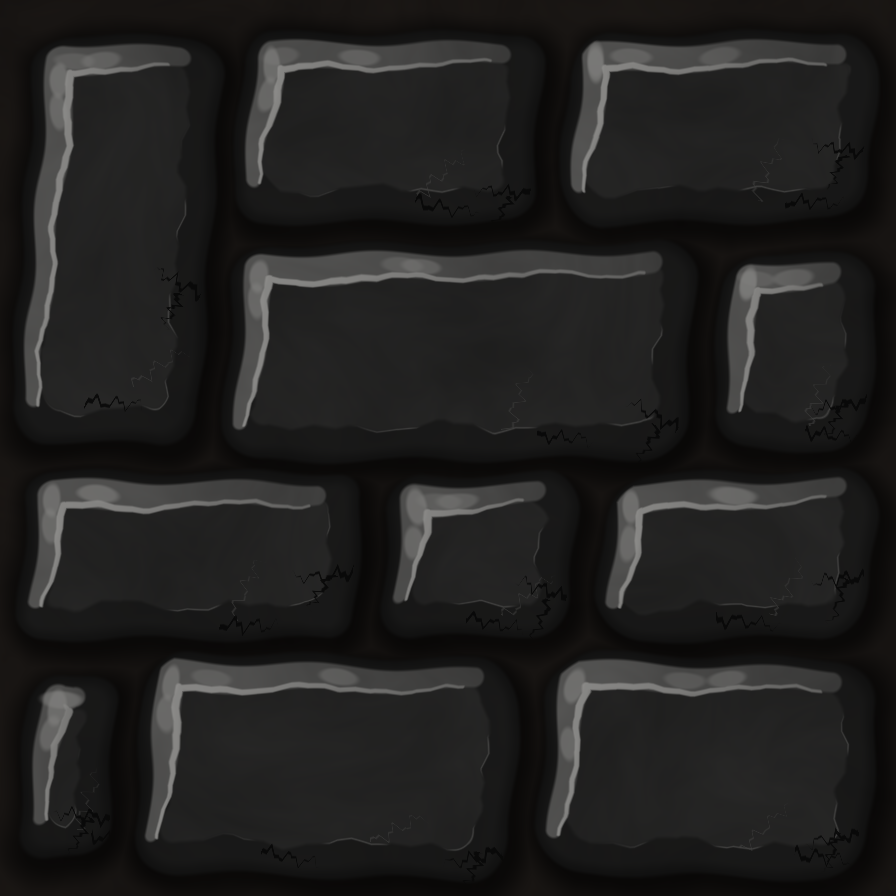
This texture is drawn by a three.js fragment shader. Its source:

```glsl
// Dark painted stone wall: rounded blocks with brushed top-left highlights and cracks.
#define MORTAR vec3(0.092, 0.080, 0.072)
#define STONE_TINT vec3(1.0, 0.995, 0.98)
#define SIDE_TONE 0.094
#define FACE_TONE 0.134
#define BAND_TONE 0.325
#define GLINT_TONE 0.57
#define CRACK_TONE 0.03
#define GAP vec2(0.015, 0.012)
#define BEVEL 0.034
#define EDGE 0.0022
#define SHADOW_REACH 0.035
varying vec2 vUv;

float hash(float n) { return fract(sin(n * 127.1 + 3.7) * 4375.85); }
float fill(float d, float soft) { return 1.0 - smoothstep(-soft, soft, d); }

// Layered, warped sines in about -1..1
float mottle(vec2 p) {
  float sum = 0.0, amp = 0.5;
  for (int i = 0; i < 5; i++) {
    p = mat2(0.8, -0.6, 0.6, 0.8) * p * 1.8 + 1.7;
    p += 0.6 * sin(p.yx * 0.9);
    sum += amp * sin(p.x) * sin(p.y);
    amp *= 0.68;
  }
  return sum;
}
// Broken zigzag for chipped edges and cracks
float jag(float t, float seed) {
  return abs(fract(t * 3.0 + seed) - 0.5) + 0.5 * abs(fract(t * 7.3 + seed * 5.0) - 0.5) - 0.375;
}
float roundBox(vec2 p, vec2 h, float r) {
  vec2 e = abs(p) - h + r;
  return length(max(e, 0.0)) + min(max(e.x, e.y), 0.0) - r;
}
float stroke(vec2 p, vec2 a, vec2 b, float ra, float rb) {
  vec2 ab = b - a;
  float t = clamp(dot(p - a, ab) / dot(ab, ab), 0.0, 1.0);
  return length(p - a - ab * t) - mix(ra, rb, t);
}
float crack(vec2 p, vec2 start, float angle, float len, float width, float seed) {
  vec2 dir = vec2(cos(angle), sin(angle)), q = p - start;
  float t = dot(q, dir) / len;
  float side = dot(q, vec2(-dir.y, dir.x)) - len * 0.35 * jag(t, seed);
  return fill(abs(side) - width * (1.0 - t), 0.0012) * step(0.0, t) * (1.0 - smoothstep(0.8, 1.0, t));
}
// Left, bottom, right, top: four rows of three, the top-left block two rows tall
vec4 blockBounds(float row, float col) {
  vec2 cuts = row < 1.0 ? vec2(0.14, 0.59) : row < 2.0 ? vec2(0.415, 0.655)
            : row < 3.0 ? vec2(0.24, 0.785) : vec2(0.25, 0.615);
  vec2 span = row < 1.0 ? vec2(0.01, 0.28) : row < 2.0 ? vec2(0.275, 0.485)
            : row < 3.0 ? vec2(0.475, 0.74) : vec2(0.74, 0.975);
  if (row > 2.5 && col < 0.5) span.x = 0.49;
  float left = col < 0.5 ? 0.01 : col < 1.5 ? cuts.x : cuts.y;
  float right = col < 0.5 ? cuts.x : col < 1.5 ? cuts.y : 0.99;
  return vec4(vec2(left, span.x) + GAP, vec2(right, span.y) - GAP);
}
float stoneTone(vec2 q, vec2 h, float d, float seed, float grain) {
  // Dark sides and chipped flat face
  float tone = SIDE_TONE * mix(0.72, 1.0, smoothstep(0.0, 0.018, -d)) + 0.006 * grain;
  vec2 chipped = q + 0.016 * vec2(jag(q.y * 4.0, seed), jag(q.x * 3.0, seed + 0.4));
  vec2 faceSize = h - BEVEL;
  float face = roundBox(chipped - vec2(-0.002, 0.003), faceSize, min(0.02, faceSize.x));
  float faceTone = FACE_TONE + 0.016 * grain + 0.01 * (q.x - q.y) / (h.x + h.y);
  tone = mix(tone, faceTone, fill(face, 0.003));
  // Pale chipped rim along the lower right
  float rim = fill(abs(face) - 0.0008, 0.0012) * smoothstep(0.0, 0.6, q.x / h.x - q.y / h.y);
  tone = mix(tone, 0.30, 0.75 * rim * smoothstep(-0.1, 0.6, sin(q.x * 45.0 + q.y * 60.0 + seed * 9.0)));
  // Forked dark crack at the right, another below, a pale one on the face
  vec2 root = vec2(h.x * 0.96, -h.y * mix(0.75, 0.1, hash(seed + 1.0)));
  float dark = crack(q, root, 3.6 - hash(seed), 0.065, 0.0035, seed);
  dark = max(dark, crack(q, root - vec2(0.022, 0.0), 4.3, 0.05, 0.003, seed + 0.3));
  dark = max(dark, crack(q, h * vec2(hash(seed + 2.0) - 0.4, -0.78), -0.15, 0.07, 0.003, seed + 0.6));
  float pale = crack(q, h * vec2(0.25, -0.72), 0.5 + hash(seed + 3.0), 0.075, 0.0012, seed + 0.8);
  tone = mix(mix(tone, 0.25, 0.6 * pale), CRACK_TONE, 0.9 * dark);
  // Broad brushed band along the top and left
  vec2 corner = vec2(-h.x + 0.032, h.y - 0.027);
  vec2 topEnd = vec2(h.x - 0.05, h.y - 0.023), leftEnd = vec2(-h.x + 0.021, -h.y + 0.045);
  float band = min(stroke(q, corner, topEnd, 0.017, 0.011), stroke(q, corner, leftEnd, 0.017, 0.008));
  float along = smoothstep(-h.x, h.x, q.x);
  float bandTone = mix(BAND_TONE, 0.235, along) + 0.025 * grain;
  tone = mix(tone, bandTone, 0.95 * fill(max(band, d + 0.005), EDGE));
  // Overlapping dabs at the corner, on the left and on the top
  for (int i = 0; i < 4; i++) {
    float k = float(i);
    vec2 at = mix(corner, i < 2 ? leftEnd : topEnd, i == 0 ? 0.06 : hash(seed + k * 2.3) * 0.6);
    vec2 size = i < 2 ? vec2(0.010, 0.019) : vec2(0.022, 0.009);
    float dab = (length((q - at) / size) - 1.0) * 0.01;
    tone = mix(tone, 0.51, (0.6 - 0.1 * k) * fill(max(dab, d + 0.006), EDGE));
  }
  // Thin bright line on the inner edge
  vec2 uneven = q + 0.007 * vec2(jag(q.y * 5.0, seed), jag(q.x * 4.0, seed));
  vec2 bend = corner + vec2(0.011, -0.013);
  float glint = min(stroke(uneven, bend, topEnd - vec2(0.012, 0.011), 0.0038, 0.0016),
                    stroke(uneven, bend, leftEnd + vec2(0.007, -0.004), 0.0045, 0.0018));
  return mix(tone, GLINT_TONE - 0.16 * along, 0.85 * fill(glint, 0.0015));
}
void main() {
  float grain = mottle(vUv * 9.0), shade = 1.0, cover = 0.0, tone = 0.0;
  vec2 wobble = 0.0035 * sin(vUv.yx * vec2(41.0, 37.0) + 2.0 * sin(vUv * 19.0));
  for (int i = 0; i < 12; i++) {
    if (i == 6) continue; // slot filled by the tall block
    float row = floor((float(i) + 0.5) / 3.0), seed = float(i) * 1.37 + 0.6;
    vec4 b = blockBounds(row, float(i) - row * 3.0);
    vec2 h = 0.5 * (b.zw - b.xy), q = vUv - 0.5 * (b.xy + b.zw) + wobble;
    h.y -= 0.02 * (1.0 - smoothstep(0.06, 0.12, h.x));
    q += vec2(-0.07 * q.y, 0.07 * (hash(seed + 5.0) - 0.5) * q.x);
    float r = min(mix(0.028, 0.065, hash(seed + 4.0)), 0.75 * min(h.x, h.y));
    float d = roundBox(q, h, r), shadow = roundBox(q - vec2(0.006, -0.009), h, r);
    shade = min(shade, mix(0.42, 1.0, smoothstep(-0.004, SHADOW_REACH, shadow)));
    float mask = fill(d, 0.003);
    if (mask > cover) { tone = stoneTone(q, h, d, seed, grain); cover = mask; }
  }
  vec3 ground = (MORTAR + 0.012 * grain * vec3(1.0, 0.85, 0.7)) * shade;
  gl_FragColor = vec4(mix(ground, tone * STONE_TINT, cover), 1.0);
}
```
